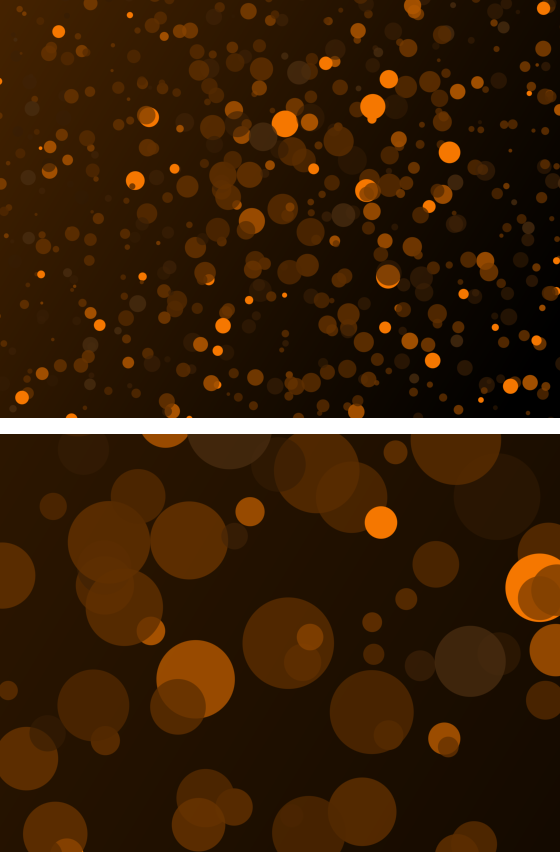
Top, the full canvas; bottom, a detail of the centre.
Reproduce this background procedurally as a Shadertoy shader.

```glsl
// Glowing amber discs scattered over a dark brown diagonal gradient.
// Four rotated cellular layers hold one jittered disc per cell; discs grow
// towards a focus near the centre and are blended in a fixed cell order.

vec3 hash3(vec3 p) {
    p = fract(p * vec3(0.1031, 0.1030, 0.0973));
    p += dot(p, p.yxz + 33.33);
    return fract((p.xxy + p.yxx) * p.zyx);
}

// Disc colour in rgb, opacity in a; pick chooses the family, shade varies it
vec4 discTint(float pick, float shade) {
    if (pick < 0.26) return vec4(mix(vec3(0.19, 0.10, 0.01), vec3(0.26, 0.14, 0.03), shade), 0.6);
    if (pick < 0.30) return vec4(0.28, 0.17, 0.06, 0.8);
    vec3 amber = vec3(1.0, 0.49, 0.0);
    if (pick < 0.76) return vec4(amber * mix(0.31, 0.42, shade), 0.8);
    if (pick < 0.84) return vec4(amber * mix(0.46, 0.54, shade), 0.8);
    if (pick < 0.92) return vec4(amber * mix(0.62, 0.72, shade), 0.9);
    return vec4(0.96, 0.465, 0.0, 1.0);
}

void mainImage(out vec4 fragColor, in vec2 fragCoord) {
    vec2 uv = fragCoord / iResolution.xy;
    vec2 p = fragCoord / iResolution.y;
    vec2 focus = vec2(0.56 * iResolution.x / iResolution.y, 0.54);
    float edge = 0.75 / iResolution.y;
    float cellSize = 0.105;

    // Diagonal gradient, brown at the upper left and black at the lower right
    float glow = max(0.27 - 0.20 * uv.x - 0.09 * (1.0 - uv.y), 0.0);
    vec3 color = glow * vec3(1.0, 0.50, 0.0);

    for (int layer = 0; layer < 4; layer++) {
        float seed = float(layer) * 17.0 + 5.0;
        float angle = 0.3 + 0.85 * float(layer);
        mat2 turn = mat2(cos(angle), sin(angle), -sin(angle), cos(angle));
        vec2 home = floor(turn * p / cellSize);

        for (int y = -1; y <= 1; y++)
        for (int x = -1; x <= 1; x++) {
            vec2 cell = home + vec2(x, y);
            vec3 place = hash3(vec3(cell + 50.0, seed));
            vec3 look = hash3(vec3(cell + 91.0, seed + 7.0));

            // Disc centre back in canvas units, size fading away from the focus
            vec2 center = (cell + 0.1 + 0.8 * place.xy) * cellSize * turn;
            vec2 away = center - focus;
            float maxRadius = 0.018 + 0.022 * exp(-7.0 * dot(away, away));
            float radius = maxRadius * mix(0.18, 1.0, place.z);

            float cover = 1.0 - smoothstep(-edge, edge, length(p - center) - radius);
            vec4 tint = discTint(look.x, look.y);
            color = mix(color, tint.rgb, cover * tint.a);
        }
    }
    fragColor = vec4(color, 1.0);
}
```
